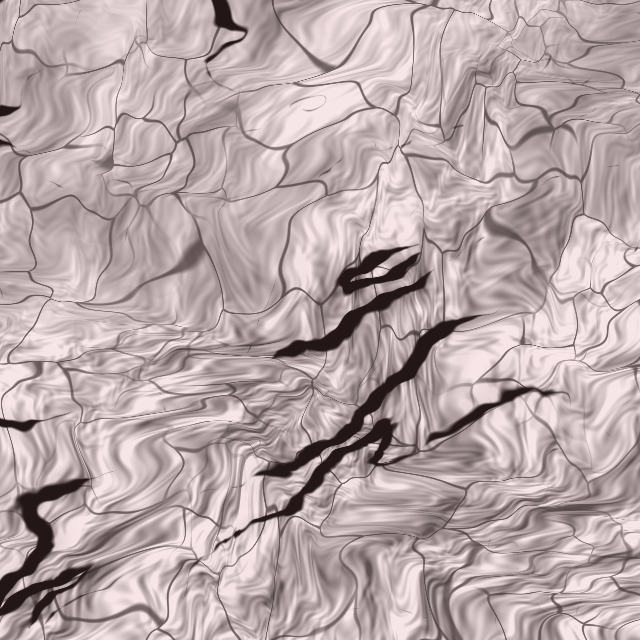
Reproduce this texture map procedurally as a Shadertoy shader.

```glsl
const vec3 INK = vec3(0.12, 0.07, 0.07);
const vec3 PALE = vec3(0.97, 0.90, 0.91);
const mat2 TURN = mat2(0.8, 0.6, -0.6, 0.8);

vec2 hash2(vec2 p) {
    p = vec2(dot(p, vec2(127.1, 311.7)), dot(p, vec2(269.5, 183.3)));
    return fract(sin(p) * 43758.5);
}

// Layered sines, each octave folded by the one before
float waves(vec2 p, int octaves) {
    float sum = 0.0, amp = 0.5;
    for (int i = 0; i < octaves; i++) {
        p = TURN * p * 1.8 + 3.1;
        p += 0.7 * sin(p.yx * 0.6 + float(i) * 1.7);
        sum += amp * sin(p.x) * cos(p.y);
        amp *= 0.6;
    }
    return sum;
}

// Shifts a point along ever finer sine paths
vec2 wander(vec2 p, float freq, float amount) {
    for (int i = 0; i < 5; i++) {
        p += amount * sin(freq * (TURN * p.yx) + float(i) * 2.3 + vec2(0.0, 1.9));
        freq *= 1.9;
        amount *= 0.55;
    }
    return p;
}

// Nearest distance, second distance and a random value per cell
vec3 cells(vec2 p) {
    vec2 base = floor(p);
    vec3 found = vec3(9.0, 9.0, 0.0);
    for (int y = -1; y <= 1; y++)
    for (int x = -1; x <= 1; x++) {
        vec2 id = base + vec2(x, y);
        vec2 seed = hash2(id);
        float d = length(id + seed - p);
        if (d < found.x) found = vec3(d, found.x, fract(seed.x * 7.3 + seed.y));
        else found.y = min(found.y, d);
    }
    return found;
}

float crackLine(vec3 cell, float scale, float width) {
    return 1.0 - smoothstep(0.2 * width, width, (cell.y - cell.x) / scale);
}

// Side-lit wrinkles
float relief(vec2 p, vec2 lightStep) {
    return waves(p + lightStep, 6) - waves(p, 6);
}

// Approximate distance to the zero line of the waves
float contour(vec2 p, vec2 stretch) {
    vec2 e = vec2(0.003, 0.0);
    float w = waves(p * stretch, 3);
    vec2 slope = vec2(waves((p + e) * stretch, 3), waves((p + e.yx) * stretch, 3)) - w;
    return abs(w) / max(length(slope) / e.x, 1.0);
}

void mainImage(out vec4 fragColor, in vec2 fragCoord) {
    vec2 uv = fragCoord / min(iResolution.x, iResolution.y);
    vec2 grain = vec2(dot(uv, vec2(0.87, 0.5)), dot(uv, vec2(-0.5, 0.87)));
    vec2 bent = wander(grain, 9.0, 0.045);

    // Broad clouds, calmer and greyer toward the upper right
    float calm = smoothstep(0.45, 0.9, uv.x) * smoothstep(0.5, 0.75, uv.y);
    float tone = 0.80 + 0.2 * waves(grain * vec2(3.0, 5.0), 3) - 0.08 * calm;

    // Wrinkles and small rounded lumps
    float rough = mix(1.0, 0.45, smoothstep(0.5, 0.85, uv.y + 0.4 * waves(uv * 2.5, 2)));
    tone += 1.7 * rough * relief(bent * vec2(7.0, 10.0), vec2(-0.03, 0.05));
    vec3 lump = cells(bent * vec2(17.0, 24.0));
    tone += 0.32 * rough * (0.42 - lump.x);

    // Slabs parted by hairline cracks
    vec2 slabPoint = bent * vec2(0.85, 1.15);
    vec3 slab = cells(slabPoint * 8.0);
    vec3 chip = cells(slabPoint * 14.0 + 5.0);
    tone += 0.13 * (slab.z - 0.5) + 0.05 * (chip.z - 0.5);
    float patchy = waves(uv * 5.0 + 2.0, 3);
    float crack = crackLine(slab, 8.0, 0.0045) * smoothstep(-0.7, 0.2, patchy);
    crack = max(crack, crackLine(chip, 14.0, 0.004) * smoothstep(0.0, 0.5, -patchy));
    tone = mix(clamp(tone, 0.3, 1.0), 0.2, 0.75 * crack);

    // Heavy ragged veins, mostly on the left, with a soft shadow
    float reach = waves(uv * 3.0 + 1.0, 2) + 0.55 * (0.42 - uv.x);
    float strength = smoothstep(-0.05, 0.3, reach);
    float ragged = 0.005 * waves(bent * 30.0, 3);
    float away = contour(wander(grain, 14.0, 0.015), vec2(3.5, 7.5)) + ragged;
    float vein = smoothstep(0.0, 0.006, 0.015 * strength - away);
    tone -= 0.16 * strength * exp(-max(away, 0.0) / 0.025);
    tone = mix(tone, 0.02, vein);

    fragColor = vec4(mix(INK, PALE, clamp(tone, 0.0, 1.0)), 1.0);
}
```
